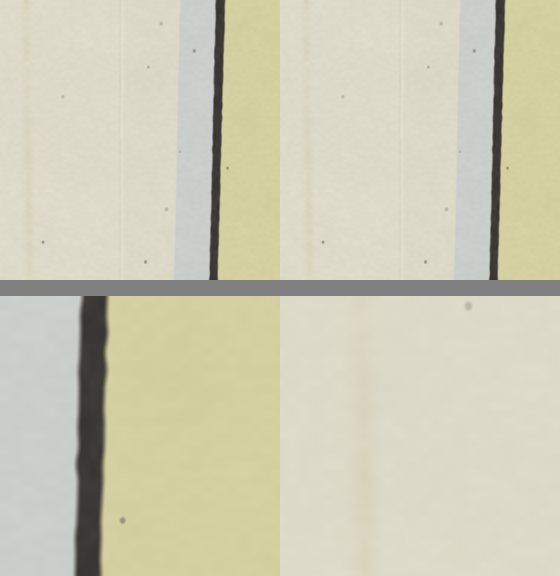
Top: the whole. Bottom: its middle third, enlarged.
A WebGL 1 fragment shader for this texture:

```glsl
precision highp float;

uniform vec2 u_resolution;

const vec2 REPEATS = vec2(2.0, 1.0);

const vec3 CREAM = vec3(0.862, 0.850, 0.782);
const vec3 BLUE = vec3(0.790, 0.806, 0.796);
const vec3 INK = vec3(0.235, 0.220, 0.212);
const vec3 YELLOW = vec3(0.832, 0.812, 0.628);
const vec3 SPECK = vec3(0.45, 0.44, 0.40);
const vec3 STAIN = vec3(0.020, 0.028, 0.050);

// Slanted edges: x at the bottom and at the top of a tile
const vec2 BLUE_LEFT = vec2(0.622, 0.643);
const vec2 INK_LEFT = vec2(0.748, 0.771);
const vec2 INK_RIGHT = vec2(0.777, 0.804);
const vec2 STAIN_X = vec2(0.107, 0.092);

const float CREASE_X = 0.437;
const float CREASE_WIDTH = 0.004;
const float STAIN_WIDTH = 0.014;
const float INK_SOFTNESS = 0.0045;
const float BLUE_SOFTNESS = 0.003;
const float INK_WOBBLE = 0.003;
const float MOTTLE = 0.016;
const float GRAIN = 0.014;
const int SPECK_COUNT = 10;

float hash(vec2 p) {
  vec3 q = fract(p.xyx * 0.1031);
  q += dot(q, q.yzx + 33.33);
  return fract((q.x + q.y) * q.z);
}

float noise(vec2 p) {
  vec2 cell = floor(p);
  vec2 f = fract(p);
  f = f * f * (3.0 - 2.0 * f);
  float low = mix(hash(cell), hash(cell + vec2(1.0, 0.0)), f.x);
  float high = mix(hash(cell + vec2(0.0, 1.0)), hash(cell + vec2(1.0)), f.x);
  return mix(low, high, f.y);
}

float bell(float distance, float width) {
  float t = distance / width;
  return exp(-t * t);
}

float slanted(vec2 ends, float y) {
  return mix(ends.x, ends.y, y);
}

// 0 left of the edge, 1 right of it
float rightOf(float edge, float x, float softness) {
  return smoothstep(-softness, softness, x - edge);
}

vec3 creamPaper(vec2 p) {
  vec3 color = CREAM + 0.008 * (0.5 - rightOf(CREASE_X, p.x, 0.02));

  // Yellowed streak
  float patches = 0.3 + 0.9 * noise(p * vec2(30.0, 34.0));
  color -= STAIN * patches * bell(p.x - slanted(STAIN_X, p.y), STAIN_WIDTH);

  // Crease: a light ridge with a broken shadow on its left
  float crease = p.x - CREASE_X - 0.003 * (noise(vec2(3.0, p.y * 9.0)) - 0.5);
  float wear = noise(vec2(7.0, p.y * 28.0));
  color += 0.028 * (0.5 + 0.5 * wear) * bell(crease, CREASE_WIDTH);
  color -= 0.030 * wear * bell(crease + 0.009, CREASE_WIDTH);
  return color;
}

float specks(vec2 p, float pixel) {
  float cover = 0.0;
  for (int i = 0; i < SPECK_COUNT; i++) {
    float k = float(i);
    vec2 center = vec2(0.06 + 0.86 * hash(vec2(k, 4.0)),
                       (k + hash(vec2(k, 9.0))) / float(SPECK_COUNT));
    float radius = mix(0.003, 0.006, hash(vec2(k, 17.0)));
    float strength = mix(0.2, 0.75, hash(vec2(k, 23.0)));
    float d = length((p - center) * vec2(1.0, 0.85));
    cover = max(cover, strength * (1.0 - smoothstep(radius * 0.3, radius + pixel, d)));
  }
  return cover;
}

void main() {
  vec2 p = fract(gl_FragCoord.xy / u_resolution * REPEATS);
  float pixel = REPEATS.x / u_resolution.x;

  // Bands from left to right
  vec3 cream = creamPaper(p);
  float blueEdge = slanted(BLUE_LEFT, p.y) + 0.002 * (noise(vec2(5.0, p.y * 12.0)) - 0.5);
  vec3 color = mix(cream, BLUE, rightOf(blueEdge, p.x, max(BLUE_SOFTNESS, pixel)));

  float inkSoft = max(INK_SOFTNESS, pixel);
  float leftWobble = INK_WOBBLE * (noise(vec2(11.0, p.y * 45.0)) - 0.5);
  float rightWobble = INK_WOBBLE * (noise(vec2(19.0, p.y * 45.0)) - 0.5);
  float inkTone = 0.04 * (noise(p * vec2(90.0, 50.0)) - 0.5);
  color = mix(color, INK + inkTone, rightOf(slanted(INK_LEFT, p.y) + leftWobble, p.x, inkSoft));
  color = mix(color, YELLOW, rightOf(slanted(INK_RIGHT, p.y) + rightWobble, p.x, inkSoft));

  // Straight seam between tiles, smoothed over one pixel
  color = mix(color, cream, clamp((p.x - 1.0) / pixel + 0.5, 0.0, 1.0));
  color = mix(color, YELLOW, clamp(0.5 - p.x / pixel, 0.0, 1.0));

  // Specks and paper texture
  color = mix(color, min(color, SPECK), specks(p, pixel));
  color += MOTTLE * (0.6 * noise(p * 7.0) + 0.4 * noise(p * 23.0) - 0.5);
  color += GRAIN * (noise(p * vec2(70.0, 110.0)) - 0.5);
  gl_FragColor = vec4(color, 1.0);
}
```
